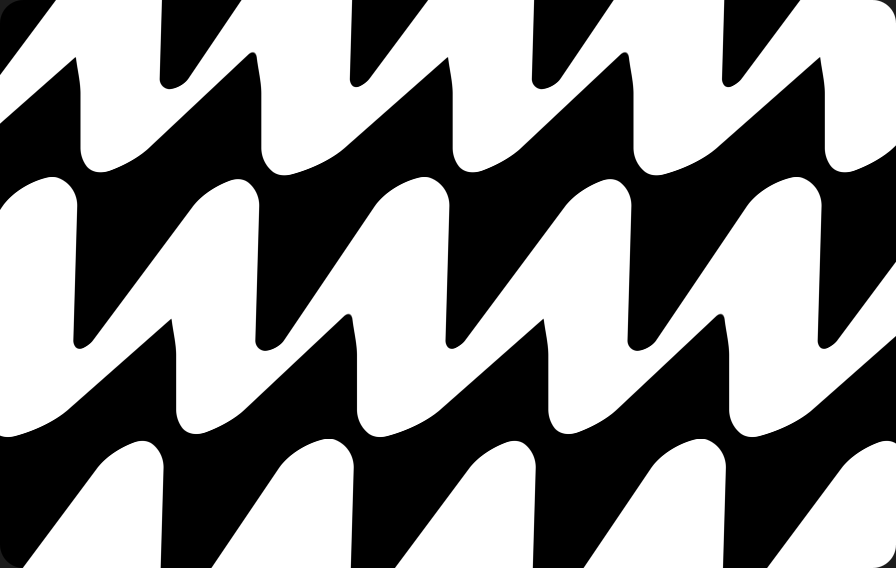
A Shadertoy shader for this pattern:

```glsl
const vec2 CANVAS = vec2(768.0, 484.0);   // design units across and down
const float PAIR_WIDTH = 319.0;           // one narrow and one wide stroke
const float ROW_HEIGHT = 223.0;
const float FIRST_ROW = 151.0;
const float ROW_SHIFT = 82.0;             // sideways step of every other row

// x: narrow stroke, y: wide stroke
const vec2 RIGHT_EDGE = vec2(222.9, 385.9);
const vec2 PEAK_SLANT_X = vec2(184.0, 338.0);
const vec2 PEAK_SLANT = vec2(0.75, 0.68);
const vec2 LEFT_EDGE = vec2(151.0, 306.0);
const vec2 FOOT_SLANT_X = vec2(183.0, 349.0);
const vec2 FOOT_SLANT = vec2(1.07, 1.14);
const vec2 TOOTH_ROUND = vec2(7.0, 1.0);

const float EDGE_LEAN = 0.029;
const float TOOTH_BEND = 4.5;
const float NOTCH_DEPTH = 148.0;
const float NOTCH_ROUND = 9.0;
const float END_ROUND = 26.0;
const float END_OUTSET = 1.0;
const float UPPER_SPLIT = 80.0;           // peaks above, notches below
const float LOWER_SPLIT = 165.0;          // teeth above, feet below
const float CORNER_ROUND = 20.0;

const vec3 INK = vec3(0.0);
const vec3 PAPER = vec3(1.0);
const vec3 CORNER = vec3(0.11);

// Intersection of three half-planes with rounded corners
float roundedMax(vec3 d, float r) {
    float inner = max(d.x, max(d.y, d.z)) + r;
    return min(inner, 0.0) + length(max(d + r, 0.0)) - r;
}

// Signed distance to a line x = x0 + slope * t, positive to its right
float rightOf(float x, float x0, float slope, float t) {
    return (x - x0 - slope * t) / sqrt(1.0 + slope * slope);
}

float rightEdge(vec2 p, int k) {
    return rightOf(p.x, RIGHT_EDGE[k], -EDGE_LEAN, p.y);
}

float peakSlant(vec2 p, int k) {
    return -rightOf(p.x, PEAK_SLANT_X[k], -PEAK_SLANT[k], p.y);
}

float leftEdge(vec2 p, int k) {
    float bend = TOOTH_BEND * (1.0 - smoothstep(112.0, 152.0, p.y));
    return LEFT_EDGE[k] - bend - p.x;
}

float footSlant(vec2 p, int k) {
    return rightOf(p.x, FOOT_SLANT_X[k], FOOT_SLANT[k], ROW_HEIGHT - p.y);
}

// One row of the zigzag band, negative inside
float zigzag(vec2 p) {
    float peaks = 1e4, notches = 1e4, feet = 1e4, teeth = 1e4;
    for (int pair = -2; pair <= 2; pair++) {
        vec2 q = p - vec2(float(pair) * PAIR_WIDTH, 0.0);
        for (int k = 0; k < 2; k++) {
            // The following stroke bounds the gap on its right
            int next = 1 - k;
            vec2 qNext = q - vec2(float(k) * PAIR_WIDTH, 0.0);
            float edge = rightEdge(q, k);
            float slant = footSlant(q, k);

            peaks = min(peaks, roundedMax(
                vec3(edge, peakSlant(q, k), -q.y - END_OUTSET), END_ROUND));
            notches = min(notches, roundedMax(
                vec3(-edge, -peakSlant(qNext, next), q.y - NOTCH_DEPTH), NOTCH_ROUND));
            feet = min(feet, roundedMax(
                vec3(leftEdge(q, k), slant, q.y - ROW_HEIGHT - END_OUTSET), END_ROUND));
            teeth = min(teeth, roundedMax(
                vec3(-slant, -leftEdge(qNext, next), -1e3), TOOTH_ROUND[k]));
        }
    }
    float upper = p.y < UPPER_SPLIT ? peaks : -notches;
    float lower = p.y < LOWER_SPLIT ? -teeth : feet;
    return max(upper, lower);
}

void mainImage(out vec4 fragColor, in vec2 fragCoord) {
    vec2 uv = fragCoord / iResolution.xy;
    vec2 p = vec2(uv.x, 1.0 - uv.y) * CANVAS;
    float soft = 0.7 * CANVAS.x / iResolution.x;

    // Staggered rows
    float y = p.y - FIRST_ROW;
    float row = floor(y / ROW_HEIGHT);
    float x = mod(p.x + ROW_SHIFT * mod(row, 2.0), PAIR_WIDTH);
    float d = zigzag(vec2(x, y - row * ROW_HEIGHT));
    vec3 color = mix(PAPER, INK, smoothstep(-soft, soft, d));

    // Rounded canvas corners
    vec2 c = abs(p - 0.5 * CANVAS) - 0.5 * CANVAS + CORNER_ROUND;
    float frame = length(max(c, 0.0)) - CORNER_ROUND;
    color = mix(color, CORNER, smoothstep(-soft, soft, frame) * step(0.0, min(c.x, c.y)));

    fragColor = vec4(color, 1.0);
}
```
